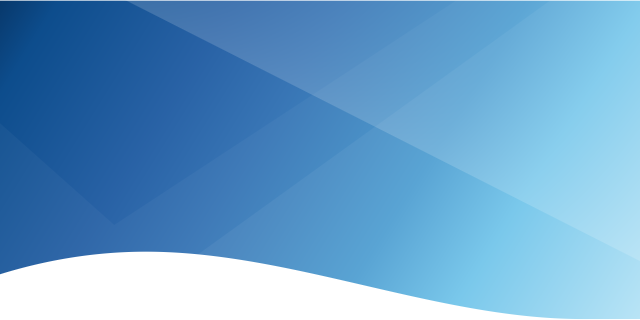
Reproduce this background procedurally as a WebGL 2 fragment shader.

```glsl
#version 300 es
precision highp float;

uniform vec2 u_resolution;
out vec4 outColor;

#define CREST vec2(0.456, 0.2135)
#define TROUGH vec2(1.82, 0.003)
#define CROSSING vec2(1.172, 0.604)
#define SHEEN_FAR 0.05
#define SHEEN_NEAR 0.11
#define BEAM_TINT 0.05
#define CHEVRON_TINT 0.035
#define TOP_LINE 0.998

// Signed distance to the line a-b, positive on its left side
float lineSide(vec2 p, vec2 a, vec2 b) {
    vec2 along = normalize(b - a);
    vec2 offset = p - a;
    return along.x * offset.y - along.y * offset.x;
}

// Anti-aliased coverage of the positive side
float cover(float dist) {
    return clamp(dist * u_resolution.y + 0.5, 0.0, 1.0);
}

// Diagonal ramp from deep navy to pale sky
vec3 skyRamp(float t) {
    const float stops[8] = float[8](0.0, 0.07, 0.28, 0.41, 0.5, 0.63, 0.77, 1.0);
    const vec3 tones[8] = vec3[8](
        vec3(0.03, 0.22, 0.42), vec3(0.05, 0.30, 0.55),
        vec3(0.16, 0.385, 0.65), vec3(0.22, 0.46, 0.71),
        vec3(0.25, 0.52, 0.75), vec3(0.29, 0.61, 0.815),
        vec3(0.43, 0.765, 0.915), vec3(0.70, 0.885, 0.96));
    vec3 tone = tones[0];
    for (int i = 1; i < 8; i++) {
        float blend = (t - stops[i - 1]) / (stops[i] - stops[i - 1]);
        tone = mix(tone, tones[i], clamp(blend, 0.0, 1.0));
    }
    return tone;
}

// Height of the white wave: a parabola up to the crest, then a smooth fall
float waveHeight(float x) {
    float t = min((x - CREST.x) / (TROUGH.x - CREST.x), 1.0);
    return mix(CREST.y, TROUGH.y, t * t * (3.0 - 2.0 * max(t, 0.0)));
}

void main() {
    vec2 p = gl_FragCoord.xy / u_resolution * vec2(2.0, 1.0);
    const vec3 white = vec3(1.0);

    // Base gradient, running from the upper left to the lower right
    vec3 color = skyRamp(dot(vec2(p.x, 1.0 - p.y), vec2(0.85, 0.53)) / 2.23);

    // Faint tint outside the dark chevron
    vec2 tip = vec2(0.357, 0.297);
    float chevron = max(lineSide(p, tip, vec2(0.0, 0.615)),
                        lineSide(p, vec2(0.91, 0.66), tip));
    color = mix(color, white, CHEVRON_TINT * cover(chevron));

    // Lighter half below the rising diagonal
    float beam = lineSide(p, CROSSING, vec2(0.638, 0.219));
    color = mix(color, white, BEAM_TINT * cover(beam));

    // Sheen above the falling diagonal, strongest along its edge
    float sheen = lineSide(p, vec2(0.391, 1.0), CROSSING);
    float strength = SHEEN_FAR + SHEEN_NEAR * exp(-3.0 * max(sheen, 0.0));
    color = mix(color, white, strength * cover(sheen));

    // White wave at the foot and hairline at the top
    float slope = (waveHeight(p.x + 0.01) - waveHeight(p.x - 0.01)) / 0.02;
    float wave = (waveHeight(p.x) - p.y) / sqrt(1.0 + slope * slope);
    color = mix(color, white, max(cover(wave), cover(p.y - TOP_LINE)));

    outColor = vec4(color, 1.0);
}
```
